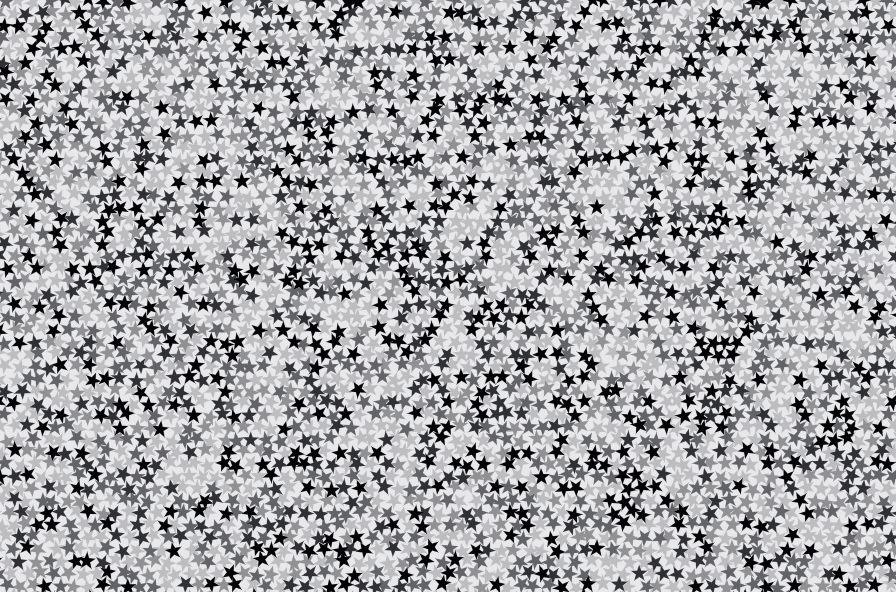
This pattern is drawn by a WebGL 2 fragment shader. Its source:

```glsl
#version 300 es
precision highp float;
// Scattered five-pointed stars in five greys on a pale ground, darker stars on top.

uniform vec2 u_resolution;
out vec4 fragColor;

const float PI = 3.14159265;
const vec3 GROUND = vec3(0.91, 0.91, 0.92);

// Lengths are fractions of the canvas height
const vec2 CELL = vec2(0.0229, 0.0206);
const float STAR_RADIUS = 0.0149;
const float WAIST = 0.41;   // inner radius / outer radius
const float JITTER = 0.42;  // full range, in cells

// Three independent random values per cell
vec3 hash3(vec2 cell, float seed) {
    vec3 p = fract(vec3(cell.xyx + seed) * vec3(0.1031, 0.1030, 0.0973));
    p += dot(p, p.yxz + 33.33);
    return fract((p.xxy + p.yzz) * p.zyx);
}

// Signed distance to the edges of a star, one tip at angle "tilt"
float starDistance(vec2 p, float radius, float waist, float tilt) {
    float sector = 2.0 * PI / 5.0;
    float angle = atan(p.y, p.x) - tilt;
    angle = abs(mod(angle + 0.5 * sector, sector) - 0.5 * sector);
    vec2 folded = length(p) * vec2(cos(angle), sin(angle));
    vec2 tip = vec2(radius, 0.0);
    vec2 notch = radius * waist * vec2(cos(0.5 * sector), sin(0.5 * sector));
    vec2 edge = normalize(notch - tip);
    return dot(folded - tip, vec2(edge.y, -edge.x));
}

// Picks one of five greys by its share of the stars
vec3 starColour(float pick) {
    if (pick < 0.19) return vec3(0.01, 0.01, 0.02);
    if (pick < 0.32) return vec3(0.18, 0.19, 0.20);
    if (pick < 0.53) return vec3(0.38, 0.39, 0.40);
    if (pick < 0.68) return vec3(0.57, 0.57, 0.58);
    return vec3(0.74, 0.74, 0.75);
}

// Draws the stars of the nearby cells in staggered rows
vec3 starField(vec2 p, float pixel) {
    vec3 colour = GROUND;
    float baseRow = floor(p.y / CELL.y);
    for (int j = -1; j <= 1; j++) {
        float row = baseRow + float(j);
        float stagger = 0.5 * mod(row, 2.0);
        float baseColumn = floor(p.x / CELL.x - stagger);
        for (int i = -1; i <= 1; i++) {
            vec2 cell = vec2(baseColumn + float(i), row);
            vec3 place = hash3(cell, 17.0);
            vec3 look = hash3(cell, 71.0);
            vec2 offset = 0.5 + JITTER * (place.xy - 0.5);
            vec2 centre = (cell + vec2(stagger, 0.0) + offset) * CELL;
            float tilt = 0.5 * PI + 1.2 * (place.z - 0.5);
            float radius = STAR_RADIUS * mix(0.96, 1.04, look.y);
            float d = starDistance(p - centre, radius, WAIST, tilt);
            float cover = 1.0 - smoothstep(-0.7 * pixel, 0.7 * pixel, d);
            // The minimum keeps darker stars above lighter ones
            colour = min(colour, mix(GROUND, starColour(look.x), cover));
        }
    }
    return colour;
}

void main() {
    vec2 p = gl_FragCoord.xy / u_resolution.y;
    fragColor = vec4(starField(p, 1.0 / u_resolution.y), 1.0);
}
```
